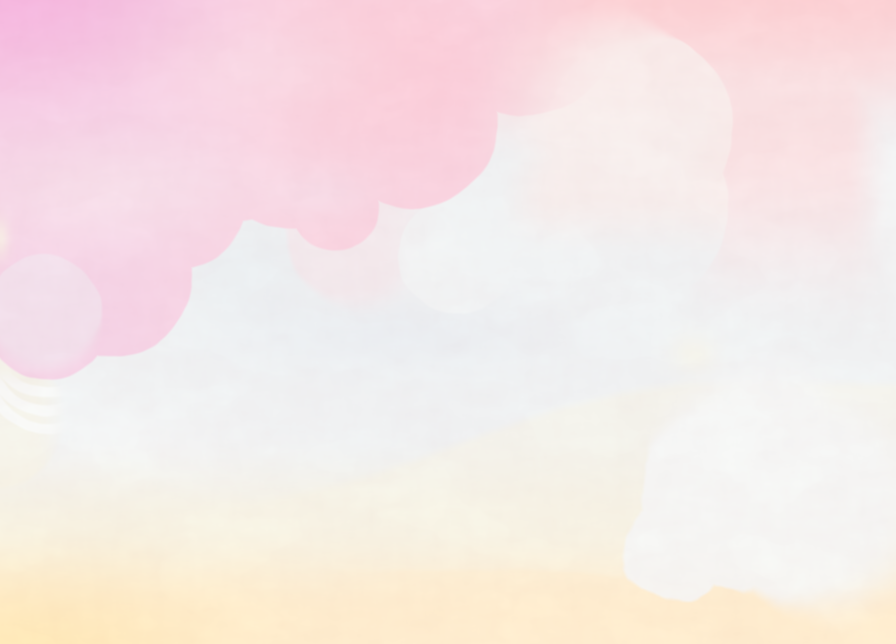
Write a Shadertoy shader that draws this background.

```glsl
const vec3 MIST = vec3(0.941, 0.946, 0.950);
const vec3 WHITE = vec3(0.962, 0.962, 0.962);
const vec3 CREAM = vec3(0.970, 0.950, 0.892);
const vec3 APRICOT = vec3(0.998, 0.925, 0.808);
const vec3 LEMON = vec3(1.000, 0.905, 0.690);
const vec3 BLUSH = vec3(0.980, 0.878, 0.885);
const vec3 CORAL = vec3(0.990, 0.800, 0.815);
const vec3 ROSE = vec3(0.977, 0.832, 0.880);
const vec3 ORCHID = vec3(0.960, 0.700, 0.865);
const vec3 LILAC = vec3(0.948, 0.885, 0.925);

// Lobes of the pink cloud: centre and radius
const vec3 LOBES[9] = vec3[9](
    vec3(0.075, 0.508, 0.098), vec3(0.170, 0.572, 0.128), vec3(0.271, 0.693, 0.112),
    vec3(0.518, 0.679, 0.069), vec3(0.451, 0.783, 0.137), vec3(0.641, 0.810, 0.132),
    vec3(0.343, 1.108, 0.451), vec3(0.036, 0.729, 0.199), vec3(0.815, 0.965, 0.145));

vec2 hashGradient(vec2 cell) {
    vec2 h = vec2(dot(cell, vec2(127.1, 311.7)), dot(cell, vec2(269.5, 183.3)));
    return 2.0 * fract(sin(h) * 4375.85) - 1.0;
}

float gradientNoise(vec2 p) {
    vec2 i = floor(p), f = fract(p);
    vec2 u = f * f * f * (f * (f * 6.0 - 15.0) + 10.0);
    vec2 e = vec2(0.0, 1.0);
    float low = mix(dot(hashGradient(i), f), dot(hashGradient(i + e.yx), f - e.yx), u.x);
    float high = mix(dot(hashGradient(i + e), f - e), dot(hashGradient(i + 1.0), f - 1.0), u.x);
    return mix(low, high, u.y);
}

float fbm(vec2 p) {
    float sum = 0.0, weight = 0.5;
    for (int i = 0; i < 4; i++) {
        sum += weight * gradientNoise(p);
        p = p * 2.03 + 7.1;
        weight *= 0.5;
    }
    return sum;
}

float fill(float d, float soft) { return 1.0 - smoothstep(-soft, soft, d); }

float disc(vec2 p, vec2 centre, float radius) { return length(p - centre) - radius; }

float glow(vec2 p, vec2 centre, vec2 size) {
    vec2 q = (p - centre) / size;
    return exp(-dot(q, q));
}

float lobedCloud(vec2 p) {
    float d = 1e3;
    for (int i = 0; i < 9; i++) d = min(d, disc(p, LOBES[i].xy, LOBES[i].z));
    return d;
}

// Pale sky with a blush at the top right and warm light below
vec3 skyWash(vec2 p, float edge) {
    vec3 col = mix(MIST, WHITE, 0.7 * glow(p, vec2(0.20, 0.29), vec2(0.22, 0.09)));
    col -= vec3(0.022, 0.020, 0.010) * glow(p, vec2(0.62, 0.48), vec2(0.25, 0.06));
    col -= vec3(0.018, 0.013, 0.008) * glow(p, vec2(0.38, 0.59), vec2(0.12, 0.09));
    float strip = smoothstep(1.04, 1.14, p.x) * smoothstep(1.40, 1.31, p.x);
    float blush = smoothstep(0.47, 0.78, p.y) * strip;
    col = mix(col, BLUSH, max(0.95 * blush, smoothstep(0.74, 0.91, p.y)));
    col = mix(col, CORAL, 0.8 * smoothstep(0.85, 1.02, p.y));

    float bankTop = 0.215 + 0.19 * smoothstep(0.32, 1.10, p.x);
    float bankSoft = mix(0.11, edge * 4.0, smoothstep(0.12, 0.40, p.x));
    col = mix(col, CREAM, 0.50 * fill(p.y - bankTop, bankSoft));
    col = mix(col, CREAM, 0.9 * smoothstep(0.33, 0.17, p.y));
    col = mix(col, APRICOT, 0.95 * smoothstep(0.19, 0.04, p.y));
    float shelf = fill(p.y - 0.115 + 0.03 * smoothstep(0.8, 1.2, p.x), edge * 2.0);
    col = mix(col, APRICOT, 0.45 * shelf * smoothstep(0.45, 0.70, p.x));
    return mix(col, LEMON, 0.8 * glow(p, vec2(0.0, -0.04), vec2(0.32, 0.14)));
}

// Translucent puffs, each crisp on one side and dissolving on the other
vec3 palePuffs(vec3 col, vec2 p, float edge) {
    float dome = min(disc(p, vec2(0.98, 0.80), 0.157), disc(p, vec2(0.97, 0.68), 0.160));
    float domeSoft = mix(0.05, edge, smoothstep(0.95, 1.06, p.x));
    vec3 domeTint = mix(MIST, vec3(0.972, 0.928, 0.920), smoothstep(0.59, 0.70, p.y));
    col = mix(col, domeTint, 0.85 * fill(dome, domeSoft));
    col = mix(col, WHITE, 0.55 * glow(p, vec2(1.41, 0.68), vec2(0.06, 0.17)));

    float veil = fill(disc(p, vec2(0.555, 0.64), 0.113), mix(edge * 2.0, 0.03, smoothstep(0.45, 0.60, p.x)));
    col = mix(col, vec3(0.965, 0.895, 0.912), 0.6 * veil * smoothstep(0.72, 0.58, p.x));
    float puff = fill(disc(p, vec2(0.710, 0.605), 0.092), edge);
    float dissolve = smoothstep(0.10, -0.06, (p.x - 0.710) + 0.6 * (p.y - 0.605));
    col = mix(col, vec3(0.948, 0.951, 0.953), 0.85 * puff * dissolve);

    float bank = min(disc(p, vec2(1.155, 0.242), 0.159), disc(p, vec2(1.050, 0.145), 0.080));
    bank = min(bank, disc(p, vec2(1.26, 0.220), 0.165));
    bank = min(bank, disc(p, vec2(1.19, 0.32), 0.12));
    float bankSoft = mix(edge * 1.5, 0.06, max(smoothstep(1.12, 1.36, p.x), smoothstep(0.28, 0.44, p.y)));
    col = mix(col, WHITE, 0.88 * fill(bank + 0.025 * fbm(p * 12.0), bankSoft));
    return mix(col, CREAM, 0.55 * glow(p, vec2(1.075, 0.45), vec2(0.035, 0.03)));
}

// Curved pale strokes at the left border
vec3 featherStrokes(vec3 col, vec2 p, float edge) {
    float patchFade = smoothstep(0.11, 0.05, p.x);
    col = mix(col, CREAM, 0.6 * patchFade * fill(disc(p, vec2(-0.01, 0.35), 0.11), edge * 2.0));
    for (int i = 0; i < 3; i++) {
        float arc = abs(disc(p, vec2(0.075, 0.48 - 0.028 * float(i)), 0.09)) - 0.008;
        float reach = smoothstep(0.11, 0.07, p.x) * smoothstep(0.43, 0.40, p.y);
        col = mix(col, vec3(0.975), 0.8 * reach * fill(arc, edge));
    }
    return col;
}

vec3 cloudTint(vec2 p) {
    vec3 col = mix(ROSE, vec3(0.962, 0.828, 0.900), smoothstep(0.50, 0.15, p.x));
    col = mix(col, vec3(0.988, 0.788, 0.834), 0.7 * glow(p, vec2(0.62, 0.91), vec2(0.20, 0.14)));
    col = mix(col, vec3(0.970, 0.880, 0.918), 0.9 * glow(p, vec2(0.18, 0.71), vec2(0.22, 0.09)));
    col = mix(col, vec3(0.975, 0.865, 0.898), 0.7 * glow(p, vec2(0.38, 0.90), vec2(0.20, 0.07)));
    col = mix(col, LILAC, 0.35 * glow(p, vec2(0.50, 0.70), vec2(0.08, 0.04)));
    col = mix(col, BLUSH, 0.8 * smoothstep(0.70, 0.92, p.x) * smoothstep(1.0, 0.90, p.y));
    return mix(col, ORCHID, 0.95 * glow(p, vec2(0.0, 1.04), vec2(0.28, 0.18)));
}

// Stains with one sharp rim, over brushed paper fibres
float paperTone(vec2 p) {
    float stain = fbm(p * vec2(5.0, 8.0) + 3.7);
    float tone = 0.005 * smoothstep(0.02, 0.06, stain) + 0.022 * stain;
    tone += 0.020 * fbm(p * vec2(18.0, 40.0)) + 0.014 * fbm(p * vec2(42.0, 18.0) + 11.0);
    return tone - 0.002;
}

void mainImage(out vec4 fragColor, in vec2 fragCoord) {
    vec2 p = fragCoord / iResolution.xy * vec2(1.39, 1.0);
    float edge = max(0.0025, 1.0 / iResolution.y);
    vec2 warped = p + 0.012 * vec2(fbm(p * 9.0), fbm(p * 9.0 + 31.0));

    vec3 col = skyWash(warped, edge);
    col = palePuffs(col, warped, edge);
    col = featherStrokes(col, warped, edge);

    // Pink cloud, dissolving to the right
    float cover = fill(lobedCloud(warped), edge) * smoothstep(0.98, 0.72, p.x);
    col = mix(col, cloudTint(warped), cover);
    float ovalSoft = mix(0.02, edge, smoothstep(0.44, 0.52, p.y));
    col = mix(col, LILAC, 0.85 * fill(disc(warped, vec2(0.068, 0.515), 0.088), ovalSoft));
    col = mix(col, CREAM, 0.7 * glow(p, vec2(0.0, 0.63), vec2(0.014, 0.03)));

    fragColor = vec4(clamp(col + paperTone(p) * vec3(0.5, 1.0, 0.9), 0.0, 1.0), 1.0);
}
```
